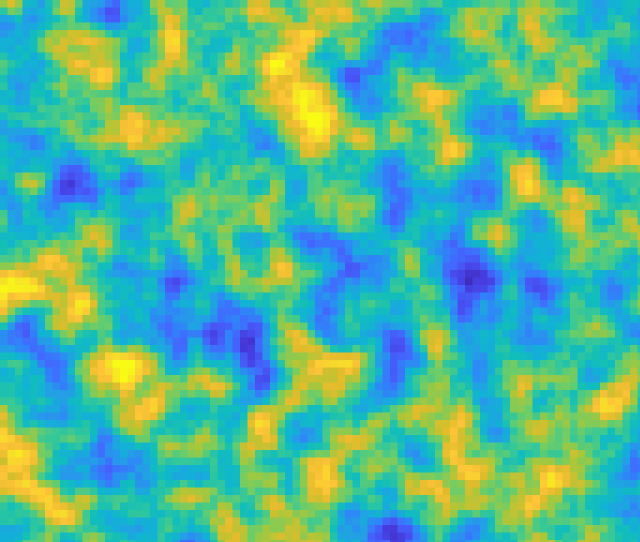
A Shadertoy shader for this texture:

```glsl
// A grid of square cells coloured by smoothed random noise, from indigo through teal to yellow.

const float CELL_SIZE = 3.0 / 256.0;  // cell side, in canvas widths
const float BLOB_SCALE = 1.5;         // decay length of the smoothing, in cells
const int BLOB_REACH = 5;             // radius of the smoothing, in cells
const float LEVEL_MEAN = 0.555;       // centre of the values on the colour ramp
const float LEVEL_SPREAD = 0.157;     // standard deviation on the colour ramp
const uint SEED = 71u;

const int RAMP_STEPS = 14;
const vec3 RAMP[RAMP_STEPS + 1] = vec3[](
    vec3(0.242, 0.150, 0.660), vec3(0.273, 0.224, 0.854), vec3(0.281, 0.323, 0.958),
    vec3(0.252, 0.424, 0.997), vec3(0.179, 0.529, 0.968), vec3(0.142, 0.618, 0.903),
    vec3(0.069, 0.695, 0.839), vec3(0.070, 0.746, 0.726), vec3(0.216, 0.784, 0.592),
    vec3(0.418, 0.803, 0.413), vec3(0.672, 0.779, 0.223), vec3(0.883, 0.737, 0.169),
    vec3(0.997, 0.766, 0.220), vec3(0.964, 0.876, 0.159), vec3(0.977, 0.984, 0.081));

// Integer hash of a cell, uniform in 0..1
float hash(ivec2 cell) {
    uvec2 q = uvec2(cell + 4096);
    uint h = q.x * 1664525u + (q.y ^ SEED) * 2246822519u;
    h = (h ^ (h >> 15)) * 2654435769u;
    h = (h ^ (h >> 13)) * 3266489917u;
    h ^= h >> 16;
    return float(h >> 8) / 16777216.0;
}

// Noise smoothed by an exponential kernel, with zero mean and unit variance
float smoothedNoise(ivec2 cell) {
    float sum = 0.0;
    float power = 0.0;
    for (int y = -BLOB_REACH; y <= BLOB_REACH; y++) {
        for (int x = -BLOB_REACH; x <= BLOB_REACH; x++) {
            float weight = exp(-length(vec2(x, y)) / BLOB_SCALE);
            sum += weight * (hash(cell + ivec2(x, y)) - 0.5);
            power += weight * weight;
        }
    }
    return sum * sqrt(12.0 / power);
}

// Linear interpolation along the colour ramp
vec3 rampColor(float level) {
    float position = clamp(level, 0.0, 1.0) * float(RAMP_STEPS);
    int i = min(int(position), RAMP_STEPS - 1);
    return mix(RAMP[i], RAMP[i + 1], position - float(i));
}

vec3 cellColor(ivec2 cell) {
    return rampColor(LEVEL_MEAN + LEVEL_SPREAD * smoothedNoise(cell));
}

void mainImage(out vec4 fragColor, in vec2 fragCoord) {
    // Cell coordinates, with whole rows starting at the top edge
    float pixel = 1.0 / (iResolution.x * CELL_SIZE);
    vec2 p = vec2(fragCoord.x, fragCoord.y - iResolution.y) * pixel;

    // Share of the pixel that lies in the next cell along each axis
    vec2 first = floor(p - 0.5 * pixel);
    vec2 nextShare = clamp((p + 0.5 * pixel - first - 1.0) / pixel, 0.0, 1.0);

    // Blend the cells under the pixel by the area they cover
    vec3 color = vec3(0.0);
    float total = 0.0;
    for (int y = 0; y < 2; y++) {
        for (int x = 0; x < 2; x++) {
            vec2 share = mix(1.0 - nextShare, nextShare, vec2(x, y));
            float area = share.x * share.y;
            if (area > 0.01) {
                color += area * cellColor(ivec2(first) + ivec2(x, y));
                total += area;
            }
        }
    }
    fragColor = vec4(color / total, 1.0);
}
```
